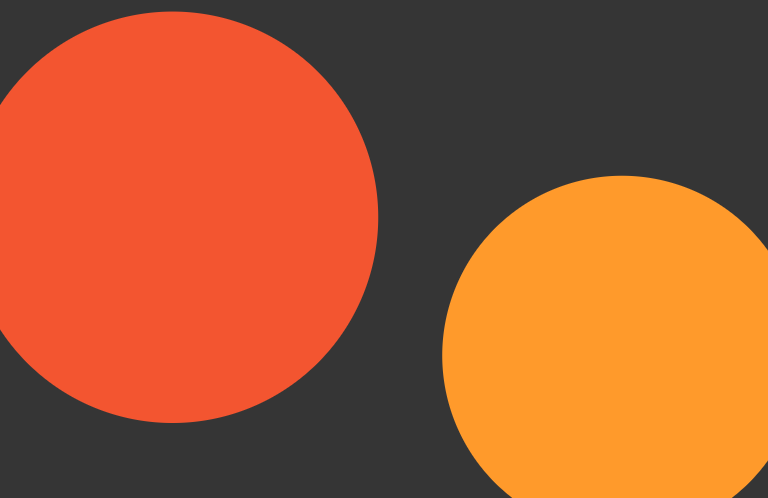
A WebGL 1 fragment shader for this background:

```glsl
precision highp float;

uniform vec2 u_resolution;

// Colours
const vec3 CHARCOAL = vec3(0.208, 0.208, 0.208);
const vec3 VERMILION = vec3(0.953, 0.333, 0.188);
const vec3 AMBER = vec3(1.0, 0.604, 0.169);

// Discs, in units of the canvas height
const vec2 LEFT_CENTER = vec2(0.3464, 0.5637);
const float LEFT_RADIUS = 0.4131;
const vec2 RIGHT_CENTER = vec2(1.249, 0.2861);
const float RIGHT_RADIUS = 0.361;

// Coverage of a disc, with an edge one pixel wide
float disc(vec2 p, vec2 center, float radius, float pixel) {
    float dist = length(p - center) - radius;
    return clamp(0.5 - dist / pixel, 0.0, 1.0);
}

void main() {
    float pixel = 1.0 / u_resolution.y;
    vec2 p = gl_FragCoord.xy * pixel;

    vec3 color = CHARCOAL;
    color = mix(color, VERMILION, disc(p, LEFT_CENTER, LEFT_RADIUS, pixel));
    color = mix(color, AMBER, disc(p, RIGHT_CENTER, RIGHT_RADIUS, pixel));

    gl_FragColor = vec4(color, 1.0);
}
```
